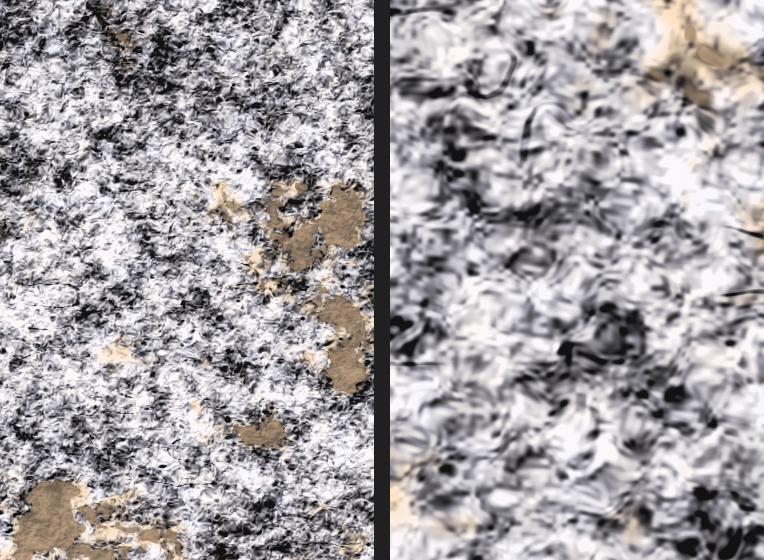
Left: the whole. Right: its middle third, enlarged.
This texture is drawn by a Shadertoy shader. Its source:

```glsl
float hash(vec2 cell) {
    vec3 q = fract(vec3(cell.xyx) * 0.1031);
    q += dot(q, q.yzx + 33.33);
    return fract((q.x + q.y) * q.z);
}

float noise(vec2 p) {
    vec2 cell = floor(p), f = fract(p);
    f = f * f * (3.0 - 2.0 * f);
    return mix(mix(hash(cell), hash(cell + vec2(1, 0)), f.x),
               mix(hash(cell + vec2(0, 1)), hash(cell + vec2(1, 1)), f.x), f.y);
}

// Rotated octaves, weighted towards grain-sized bumps
float rockHeight(vec2 p) {
    mat2 turn = mat2(0.8, 0.6, -0.6, 0.8);
    vec2 q = p * vec2(5.0, 6.0) + 20.0;
    float sum = 0.0, total = 0.0;
    for (int i = 0; i < 6; i++) {
        float octave = float(i) - 3.0;
        float weight = exp2(-0.12 * octave * octave);
        sum += weight * noise(q);
        total += weight;
        q = turn * q * 2.03 + 17.3;
    }
    return sum / total;
}

// Sparse round holes: x is the dark core, y the pale rim
vec2 pits(vec2 p) {
    vec2 home = floor(p), result = vec2(0);
    for (int y = -1; y <= 1; y++)
    for (int x = -1; x <= 1; x++) {
        vec2 cell = home + vec2(x, y);
        vec2 centre = cell + vec2(hash(cell + 3.1), hash(cell + 47.7));
        float radius = mix(0.15, 0.38, hash(cell + 91.3));
        float d = length((p - centre) * vec2(0.85, 1.1)) - radius;
        float present = step(0.82, hash(cell + 133.9));
        result = max(result, present * vec2(smoothstep(0.12, -0.15, d),
                                            smoothstep(0.16, 0.0, abs(d - 0.16))));
    }
    return result;
}

// Broad field whose peaks carry ochre stains and bare plaster
float patchField(vec2 p) {
    float field = 0.65 * noise(p * 5.0 + 7.4) + 0.25 * noise(p * 15.0 + 31.0)
                + 0.10 * noise(p * 60.0 + 11.0);
    float side = 2.0 * p.x - 1.0;
    return field + 0.12 * (0.6 - p.y) + 0.1 * side * side;
}

void mainImage(out vec4 fragColor, in vec2 fragCoord) {
    vec2 p = fragCoord / iResolution.x;
    vec2 warp = vec2(noise(p * 38.0), noise(p * 38.0 + 70.0)) - 0.5;
    vec2 q = p + 0.012 * warp;

    // Weathered surface lit from above
    float height = rockHeight(q);
    float relief = height - rockHeight(q + vec2(-0.003, 0.005));
    float tone = 0.69 + 2.9 * (height - 0.5) + 1.1 * relief;
    tone -= 0.11 * smoothstep(1.0, 1.35, p.y);
    tone += 0.05 * smoothstep(0.3, 0.0, abs(p.y - 0.9));

    // Pits and short crevices
    vec2 pit = pits(q * 42.0);
    tone += 0.10 * pit.y - 0.38 * pit.x;
    float crack = smoothstep(0.03, 0.008, abs(noise(q * vec2(8.0, 17.0) + 5.0) - 0.5));
    crack *= smoothstep(0.66, 0.78, noise(p * 9.0 + 53.0));
    tone -= 0.4 * crack;

    // Soft shoulder keeps the lime crust bright but textured
    tone = min(tone, 0.8 + 0.5 * (tone - 0.8));
    tone = clamp(tone, 0.07, 0.98);
    vec3 coolGrey = vec3(1.0, 0.98, 1.04);
    vec3 limeWhite = vec3(1.01, 0.99, 1.0);
    vec3 color = tone * mix(coolGrey, limeWhite, smoothstep(0.6, 0.9, tone));
    color *= 1.0 + vec3(-0.03, 0.0, 0.04) * (noise(p * 22.0 + 80.0) - 0.4);

    // Ochre stain fading out around the patches
    float field = patchField(q);
    float stain = smoothstep(0.64, 0.78, field + 0.12 * (noise(p * 34.0 + 9.0) - 0.5));
    color *= mix(vec3(1), vec3(1.0, 0.91, 0.78), stain);

    // Exposed plaster with a shaded lip
    float plaster = smoothstep(0.757, 0.773, field);
    float lip = smoothstep(0.025, 0.0, abs(field - 0.762));
    float dust = 0.86 + 0.2 * noise(p * 26.0) + 0.12 * noise(p * 130.0) + 0.5 * relief;
    vec3 tan_ = vec3(0.59, 0.51, 0.43) * dust;
    color = mix(color, mix(tan_, color * vec3(0.95, 0.84, 0.72), 0.2), plaster);
    color *= 1.0 - 0.25 * lip * smoothstep(0.4, 0.6, noise(p * 30.0 + 61.0));

    fragColor = vec4(clamp(color, 0.0, 1.0), 1.0);
}
```
